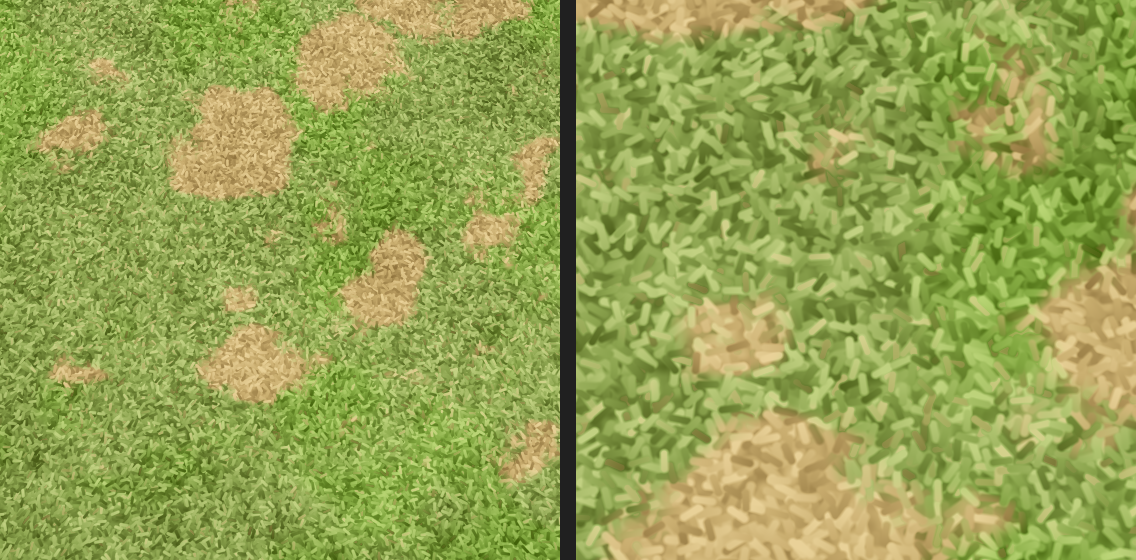
Left: the whole. Right: its middle third, enlarged.
Write a WebGL 1 fragment shader that draws this texture.

```glsl
precision highp float;
// A worn lawn in mild perspective: three layers of short, randomly turned
// blades coloured by a green ramp, with ragged straw-coloured bare patches
// made from noise-warped ellipses on a low-discrepancy sequence.
uniform vec2 u_resolution;

float hash(vec2 p) {
  return fract(sin(dot(p, vec2(127.1, 311.7))) * 43758.5453);
}

float noise(vec2 p) {
  vec2 i = floor(p), f = fract(p);
  f = f * f * (3.0 - 2.0 * f);
  return mix(mix(hash(i), hash(i + vec2(1.0, 0.0)), f.x),
             mix(hash(i + vec2(0.0, 1.0)), hash(i + 1.0), f.x), f.y);
}

float fbm(vec2 p) {
  float sum = 0.0, amp = 0.5;
  for (int i = 0; i < 4; i++) {
    sum += amp * noise(p);
    p = p * 2.03 + 17.3;
    amp *= 0.5;
  }
  return sum / 0.9375;
}

// Paints one blade per cell over "under"; x is tone, y is dryness.
vec2 bladeLayer(vec2 p, float seed, vec2 under) {
  vec2 cell = floor(p);
  for (int j = -1; j <= 1; j++) {
    for (int i = -1; i <= 1; i++) {
      vec2 id = cell + vec2(float(i), float(j));
      vec2 key = id + seed;
      vec2 root = id + vec2(hash(key), hash(key + 41.3));
      float angle = 3.1416 * hash(key + 73.9);
      vec2 dir = vec2(cos(angle), sin(angle));
      vec2 d = p - root;
      float along = dot(d, dir);
      d -= dir * clamp(along, -0.42, 0.42);
      float cover = smoothstep(0.32, 0.10, length(d));
      float tone = 0.12 + 0.86 * hash(key + 19.7) + 0.12 * along;
      under = mix(under, vec2(tone, hash(key + 57.1)), cover);
    }
  }
  return under;
}

// Signed distance to the nearest bare patch, negative inside.
float patchDistance(vec2 p) {
  vec2 warp = vec2(fbm(p * 9.0), fbm(p * 9.0 + 31.7)) - 0.5;
  vec2 fray = vec2(noise(p * 42.0), noise(p * 42.0 + 11.9)) - 0.5;
  p += 0.15 * warp + 0.025 * fray;
  float nearest = 1.0;
  for (int i = 0; i < 26; i++) {
    float n = float(i) + 1.0;
    float size = fract(n * 0.618 + 0.2);
    vec2 center = fract(n * vec2(0.7549, 0.5698) + vec2(0.1, 0.4));
    center.y = 0.14 + 0.9 * center.y;
    vec2 d = p - center;
    float tilt = 0.9 * (hash(vec2(n, 5.0)) - 0.2);
    d = mat2(cos(tilt), -sin(tilt), sin(tilt), cos(tilt)) * d;
    d *= vec2(0.8, 1.25);
    nearest = min(nearest, length(d) - 0.1 * size * size + 0.004);
  }
  return nearest;
}

vec3 ramp(vec3 dark, vec3 middle, vec3 light, float t) {
  vec3 c = mix(dark, middle, clamp(t * 2.0, 0.0, 1.0));
  return mix(c, light, clamp(t * 2.0 - 1.0, 0.0, 1.0));
}

void main() {
  vec2 uv = gl_FragCoord.xy / u_resolution;

  // Ground plane: the grain becomes finer towards the top.
  vec2 ground = vec2((uv.x - 0.5) * (1.0 + 0.45 * uv.y),
                     uv.y * (1.0 + 0.3 * uv.y));

  // Blades over a shaded undergrowth.
  vec2 grain = vec2(0.1 + 0.55 * noise(ground * 110.0 + 90.0), 0.5);
  grain = bladeLayer(ground * 62.0, 3.0, grain);
  grain = bladeLayer(ground * 67.0 + 8.4, 131.0, grain);
  grain = bladeLayer(ground * 74.0 + 5.7, 257.0, grain);

  // Broad drifts of light, lushness and dryness.
  float drift = fbm(uv * 7.0 + 4.0) - 0.5;
  float lush = smoothstep(0.45, 0.7, fbm(uv * 5.0 + 23.0));
  float tone = grain.x + 0.3 * drift + 0.15 * (noise(ground * 30.0) - 0.5);

  vec3 grass = ramp(vec3(0.29, 0.36, 0.09), vec3(0.55, 0.645, 0.31),
                    vec3(0.76, 0.82, 0.51), tone);
  grass += lush * vec3(-0.04, 0.015, -0.06);
  vec3 straw = ramp(vec3(0.58, 0.46, 0.25), vec3(0.80, 0.68, 0.44),
                    vec3(0.92, 0.82, 0.60), tone);

  // Single dry blades, then bare ground with a frayed edge.
  float dry = smoothstep(0.78, 0.98, grain.y + 0.25 * drift);
  vec3 color = mix(grass, straw, 0.45 * dry);
  float edge = patchDistance(uv) + 0.028 * (grain.y - 0.5);
  float bare = smoothstep(0.016, -0.016, edge);
  color = mix(color, straw, 0.95 * bare);

  gl_FragColor = vec4(color, 1.0);
}
```
